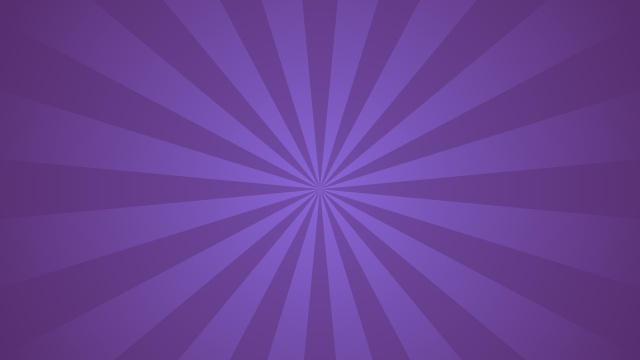
Give the GLSL for this background, as a Shadertoy shader.

```glsl
// Purple sunburst: sixteen dark rays over a radial glow that fades to plum.

const vec3 GLOW = vec3(0.54, 0.40, 0.85);
const vec3 PLUM = vec3(0.34, 0.18, 0.435);

// Coverage of evenly spaced wedges around the origin, softened by one pixel.
float rayMask(vec2 p, float count, float fill, float pixel) {
    float period = 6.2831853 / count;
    float angle = atan(p.y, p.x);
    float offset = abs(mod(angle + 0.5 * period, period) - 0.5 * period);
    float edge = length(p) * sin(offset - 0.5 * fill * period);
    return clamp(0.5 - edge / pixel, 0.0, 1.0);
}

void mainImage(out vec4 fragColor, in vec2 fragCoord) {
    // Canvas heights, measured from the hub of the rays
    vec2 hub = vec2(0.5 * iResolution.x / iResolution.y, 0.4745);
    vec2 p = fragCoord / iResolution.y - hub;

    // Radial glow
    vec3 color = mix(GLOW, PLUM, min(length(p), 1.0));

    // Darker rays
    float rays = rayMask(p, 16.0, 0.476, 1.0 / iResolution.y);
    color = mix(color, PLUM, 0.45 * rays);

    fragColor = vec4(color, 1.0);
}
```
